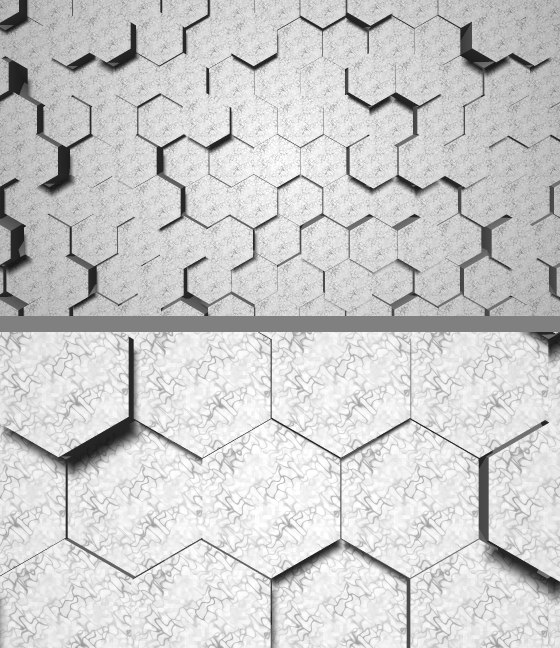
Top, the full canvas; bottom, a detail of the centre.
A WebGL 2 fragment shader for this background:

```glsl
#version 300 es
precision highp float;

uniform vec2 u_resolution;
out vec4 fragColor;

#define PITCH 0.143         // tile width, in canvas heights
#define LIFT 0.080          // tallest tile, as perspective scale
#define JOINT 0.0006        // half width of the gap between tiles
#define SHADOW_REACH 0.50
#define SHADOW_DEPTH 0.85
#define VEIN_SCALE 14.0     // stone cells per tile
#define VEIN_DEPTH 0.30
#define SAMPLES 3           // antialiasing samples per axis

const vec2 GRID_OFFSET = vec2(-0.009);
const vec2 LIGHT = vec2(-0.32, 0.95);
const float ROW = PITCH * 0.8660254;

float hash(vec2 p) {
    return fract(sin(dot(p, vec2(127.1, 311.7))) * 43758.55);
}

// Hexagonal grid with upright sides
vec2 tileCentre(vec2 id) {
    return GRID_OFFSET + vec2((id.x + 0.5 * mod(id.y, 2.0)) * PITCH, id.y * ROW);
}

vec2 tileNear(vec2 p, vec2 offset) {
    vec2 q = p - GRID_OFFSET;
    float row = round(q.y / ROW) + offset.y;
    return vec2(round(q.x / PITCH - 0.5 * mod(row, 2.0)) + offset.x, row);
}

float tileHeight(vec2 id) {
    float r = hash(id + 3.7);
    return LIFT * r * r;
}

float hexDistance(vec2 p) {
    p = abs(p);
    return max(p.x, dot(p, vec2(0.5, 0.8660254))) - 0.5 * PITCH;
}

vec2 hexNormal(vec2 p) {
    vec2 a = abs(p);
    vec2 n = a.x > dot(a, vec2(0.5, 0.8660254)) ? vec2(1.0, 0.0) : vec2(0.5, 0.8660254);
    return n * sign(p);
}

// Crinkled stone: warped cellular borders, broken up by layered sines
float stone(vec2 p) {
    vec2 q = p * VEIN_SCALE;
    q += 0.40 * sin(q.yx * 1.9 + vec2(0.4, 1.9)) + 0.22 * sin(q.yx * 4.7 + q.xy * 2.3);
    vec2 base = floor(q);
    float first = 9.0, second = 9.0;
    for (int y = -1; y <= 1; y++)
    for (int x = -1; x <= 1; x++) {
        vec2 cell = base + vec2(x, y);
        float d = length(cell + vec2(hash(cell), hash(cell + 19.3)) - q);
        second = min(second, max(first, d));
        first = min(first, d);
    }
    float vein = 1.0 - smoothstep(0.0, 0.25, second - first);
    float patches = 0.45 + 0.35 * sin(q.x * 1.1 + sin(q.y * 0.8)) + 0.35 * sin(q.y * 1.3 - q.x * 0.6);
    float grain = hash(floor(p * 34.0)) - 0.5;
    return 1.0 - VEIN_DEPTH * vein * clamp(patches, 0.08, 1.0) - 0.04 * first + 0.08 * grain;
}

// Soft shadow dropped on a tile top by taller neighbours
float shadowAt(vec2 ground, float height) {
    float shade = 0.0;
    for (int y = -1; y <= 1; y++)
    for (int x = -1; x <= 1; x++) {
        vec2 id = tileNear(ground, vec2(x, y));
        float rise = tileHeight(id) - height;
        if (rise <= 0.0) continue;
        float soft = 0.002 + 0.32 * rise;
        float d = hexDistance(ground + LIGHT * rise * SHADOW_REACH - tileCentre(id));
        shade = max(shade, 1.0 - smoothstep(-soft, 0.4 * soft, d));
    }
    return shade;
}

float scene(vec2 p) {
    float topHeight = -1.0, wallDepth = 1.0;
    vec2 topLocal = vec2(0.0), wallNormal = vec2(0.0, 1.0);
    vec2 middle = p / (1.0 + 0.5 * LIFT);

    // Find the tallest top here, and the nearest wall facing the centre
    for (int y = -1; y <= 1; y++)
    for (int x = -1; x <= 1; x++) {
        vec2 id = tileNear(middle, vec2(x, y));
        float height = tileHeight(id);
        vec2 local = p / (1.0 + height) - tileCentre(id);
        float d = hexDistance(local);
        if (d < -JOINT && height > topHeight) {
            topHeight = height;
            topLocal = local;
        }
        if (dot(local, p) < 0.0 && d < wallDepth) {
            wallDepth = d;
            wallNormal = hexNormal(local);
        }
    }

    if (topHeight < 0.0) {
        float lit = smoothstep(-0.5, 1.2, dot(wallNormal, LIGHT));
        return mix(0.15, 0.46, lit) * (1.0 - 7.0 * clamp(wallDepth, 0.0, 0.06));
    }
    float glow = 1.0 - 0.27 * length(p);
    float shade = shadowAt(p / (1.0 + topHeight), topHeight);
    return glow * stone(topLocal / PITCH) * (1.0 - SHADOW_DEPTH * shade);
}

void main() {
    float sum = 0.0;
    for (int y = 0; y < SAMPLES; y++)
    for (int x = 0; x < SAMPLES; x++) {
        vec2 jitter = (vec2(x, y) + 0.5) / float(SAMPLES) - 0.5;
        sum += scene((gl_FragCoord.xy + jitter - 0.5 * u_resolution) / u_resolution.y);
    }
    fragColor = vec4(vec3(sum / float(SAMPLES * SAMPLES)), 1.0);
}
```
